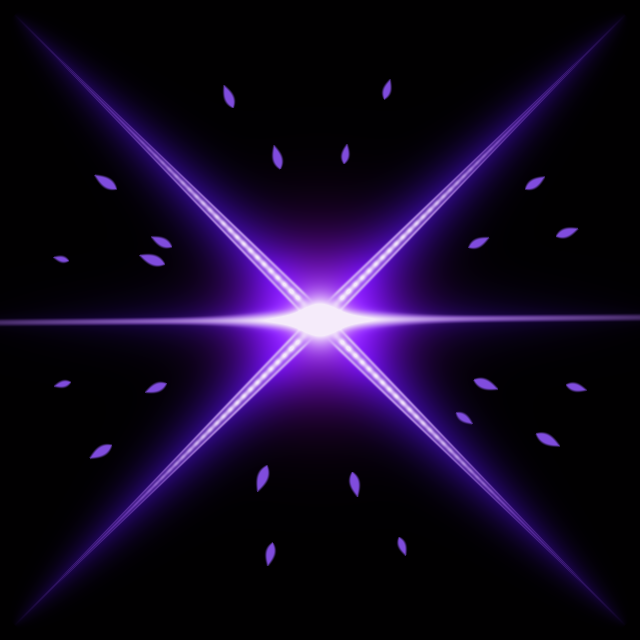
Write a WebGL 2 fragment shader that draws this background.

```glsl
#version 300 es
precision highp float;
// A violet starburst on black: four tapering diagonal beams, a thin level
// flare and a white core, with short radial sparks scattered between them.
// Beams are distance profiles with striped cores; sparks loop over sectors.

uniform vec2 u_resolution;
out vec4 fragColor;

const vec3 BACKGROUND = vec3(0.003, 0.0, 0.005);
const vec3 HALO_BLUE  = vec3(0.24, 0.04, 0.70);
const vec3 GLOW_PURPLE = vec3(0.42, 0.02, 0.56);
const vec3 LAVENDER   = vec3(0.64, 0.38, 0.92);
const vec3 HOT_WHITE  = vec3(0.96, 0.92, 0.98);
const vec3 SPARK_VIOLET = vec3(0.50, 0.30, 0.87);

const float BEAM_LENGTH = 0.675;
const float BEAM_WIDTH  = 0.0150;
const float BEAM_HALO   = 0.036;
const float BEAM_MIST   = 0.064;
const float FLARE_LENGTH = 0.64;
const float FLARE_TILT  = 0.008;
const float CORE_RADIUS = 0.034;
const float GLOW_RADIUS = 0.130;
const float POLE_GAP    = 8.0;

// Spark sectors: middle angle, angular step (degrees), count, ring order.
// Ring order 0 puts the end sparks outside, 1 alternates inside and outside.
const int SECTORS = 6;
const vec4 SECTOR[SECTORS] = vec4[](
    vec4( 93.0, 7.5, 4.0, 0.0), vec4(270.0, 8.0, 4.0, 1.0),
    vec4(157.0, 6.5, 4.0, 0.0), vec4(202.5, 8.5, 3.0, 0.0),
    vec4(335.5, 6.5, 4.0, 1.0), vec4( 26.0, 6.5, 3.0, 0.0));

float hash(vec2 p) {
    return fract(sin(dot(p, vec2(127.1, 311.7))) * 43758.5453);
}

float bell(float x) {
    return exp(-x * x);
}

// One diagonal beam: x = halo light, y = lavender body, z = white streak
vec3 beam(vec2 p, vec2 dir, float pixel) {
    float along = dot(p, dir);
    float across = abs(dir.x * p.y - dir.y * p.x);
    float fade = clamp(1.0 - along / BEAM_LENGTH, 0.0, 1.0);
    float root = sqrt(fade);

    float halo = 0.62 * exp(-across / (BEAM_HALO * fade + 0.003));
    halo += 0.42 * bell(across / (BEAM_MIST * root + 0.002));
    halo *= root * smoothstep(-0.01, 0.11, along);

    float start = smoothstep(0.025, 0.06, along);
    float width = max(BEAM_WIDTH * fade, 1.5 * pixel);
    float u = across / width;
    float edge = 1.0 - smoothstep(0.65, 1.15, u);
    float stripe = 0.74 + 0.26 * cos(u * 7.5);
    float body = edge * stripe * min(1.0, 1.25 * fade);

    float beads = 0.85 + 0.15 * sin(along * 420.0);
    float rim = 0.45 * bell((u - 0.82) * 6.0);
    float hot = (bell(u * 2.6) * beads + rim) * smoothstep(0.46, 0.14, along);
    return vec3(halo, start * body, start * hot);
}

// Level flare, slightly tilted and swelling inward, in the same channels
vec3 flare(vec2 p, float pixel) {
    float x = abs(p.x);
    float y = abs(p.y - p.x * FLARE_TILT);
    float fade = clamp(1.0 - x / FLARE_LENGTH, 0.0, 1.0);
    float swell = bell(x / 0.12);
    float width = max(0.0050 + 0.010 * swell, pixel);
    float halo = 0.6 * exp(-y / (0.004 + 0.025 * fade)) + 0.22 * bell(y / 0.055) * fade;
    float body = (1.0 - smoothstep(0.3, 1.5, y / width)) * (0.15 + 0.75 * fade);
    float hot = bell(y / width) * bell(x / 0.14) + 0.3 * bell(2.0 * y / width) * fade;
    return vec3(halo * fade, body, hot);
}

// Short tapered streaks pointing away from the middle
float sparks(vec2 p, float pixel) {
    float light = 0.0;
    for (int s = 0; s < SECTORS; s++) {
        vec4 sector = SECTOR[s];
        float gap = s < 2 ? POLE_GAP : 0.0;
        for (float k = 0.0; k < sector.z; k++) {
            vec2 seed = vec2(float(s) + 1.0, k + 3.0);
            float offset = k - 0.5 * (sector.z - 1.0);
            float ends = step(0.5 * sector.z - 0.6, abs(offset));
            float outer = mix(ends, mod(k, 2.0), sector.w);
            float angle = radians(sector.x + offset * sector.y + sign(offset) * gap);
            vec2 dir = vec2(cos(angle), sin(angle));
            float upright = abs(dir.y);
            float radius = mix(0.287, 0.428, outer) - upright * mix(0.025, 0.055, outer);
            float size = mix(0.010, 0.020, hash(seed + 13.0)) + 0.004 * upright;
            float along = (dot(p, dir) - radius) / size;
            float across = abs(dir.x * p.y - dir.y * p.x);
            float width = size * 0.36 * max(1.0 - along * along, 0.0) * (1.0 - 0.3 * along);
            float soft = 0.0015 + pixel;
            light += smoothstep(soft, -soft, across - width) * step(abs(along), 1.0);
        }
    }
    return min(light, 1.0);
}

void main() {
    float scale = min(u_resolution.x, u_resolution.y);
    vec2 p = (gl_FragCoord.xy - 0.5 * u_resolution) / scale;
    float pixel = 0.8 / scale;
    float r = length(p);

    // Gather the light of the flare and the four beams
    vec3 light = flare(p, pixel);
    for (int i = 0; i < 4; i++) {
        float angle = radians(45.0 + 90.0 * float(i));
        light += beam(p, vec2(cos(angle), sin(angle)), pixel);
    }
    light.z += 1.1 * bell(r / CORE_RADIUS) + 0.35 * bell(r / 0.06);

    // Layer halo and glow, then body, white streaks and sparks
    vec3 color = BACKGROUND + HALO_BLUE * light.x + GLOW_PURPLE * bell(r / GLOW_RADIUS);
    color = mix(min(color, 1.0), LAVENDER, min(light.y, 1.0));
    color = mix(color, HOT_WHITE, min(light.z, 1.0));
    color = mix(color, SPARK_VIOLET, sparks(p, pixel));
    fragColor = vec4(color, 1.0);
}
```
